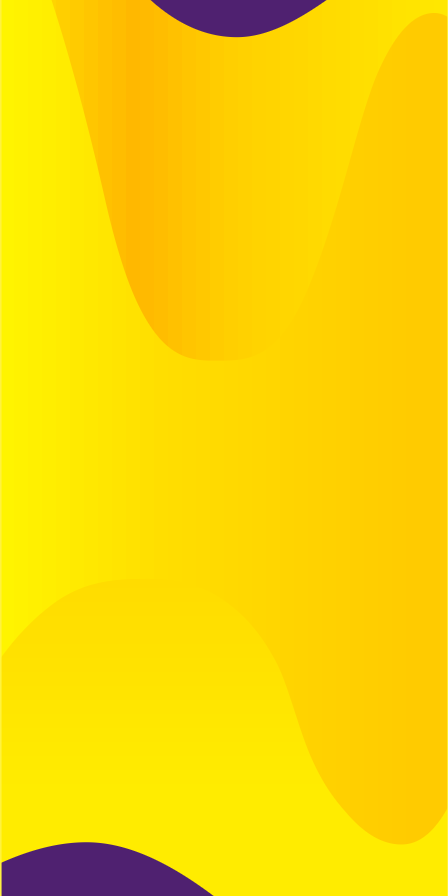
This background is drawn by a Shadertoy shader. Its source:

```glsl
// Warm yellow backdrop with two smooth waves and two purple caps.
// Each outline is a height curve built from cubic Hermite spans;
// the fills are gradients along one axis, laid down in narrow bands.

const vec3 PURPLE = vec3(0.31, 0.13, 0.44);
const vec3 PALE_EDGE = vec3(1.0, 0.95, 0.25);
const float BANDS = 32.0;
const float MARGIN = 0.0035;

// Knots hold x, depth below the top edge, and slope; the width is 1, the height 2.
const vec3 UPPER_WAVE[9] = vec3[9](
    vec3(0.115, 0.000, 3.1), vec3(0.234, 0.443, 4.4), vec3(0.307, 0.677, 2.1),
    vec3(0.477, 0.805, 0.0), vec3(0.651, 0.716, -1.6), vec3(0.768, 0.404, -3.5),
    vec3(0.846, 0.156, -2.2), vec3(0.969, 0.029, 0.0), vec3(1.000, 0.038, 0.6));

const vec3 LOWER_WAVE[9] = vec3[9](
    vec3(0.000, 1.471, -1.4), vec3(0.117, 1.349, -0.75), vec3(0.331, 1.292, 0.0),
    vec3(0.508, 1.346, 0.75), vec3(0.617, 1.479, 1.9), vec3(0.690, 1.680, 2.4),
    vec3(0.781, 1.823, 1.1), vec3(0.896, 1.885, 0.0), vec3(1.000, 1.802, -1.8));

// Cubic span between two knots, continued as straight lines outside
float hermite(vec3 a, vec3 b, float x) {
    float span = b.x - a.x;
    float t = clamp((x - a.x) / span, 0.0, 1.0);
    float s = 1.0 - t;
    float curve = s * s * ((1.0 + 2.0 * t) * a.y + t * span * a.z)
                + t * t * ((1.0 + 2.0 * s) * b.y - s * span * b.z);
    return curve + a.z * min(x - a.x, 0.0) + b.z * max(x - b.x, 0.0);
}

// Depth of a wave made of eight joined spans
float waveDepth(vec3 knots[9], float x) {
    float depth = hermite(knots[0], knots[1], x);
    for (int i = 1; i < 8; i++) {
        if (x >= knots[i].x) depth = hermite(knots[i], knots[i + 1], x);
    }
    return depth;
}

// Depth of a single bump with its extreme at the middle knot
float capDepth(vec3 left, vec3 middle, vec3 right, float x) {
    return x < middle.x ? hermite(left, middle, x) : hermite(middle, right, x);
}

// Smooth coverage of the positive side of an edge
float coverage(float d) {
    float pixel = max(length(vec2(dFdx(d), dFdy(d))), 1e-5);
    return clamp(d / pixel + 0.5, 0.0, 1.0);
}

// Linear ramp between two values over a range
float ramp(float from, float to, float start, float end, float x) {
    return mix(from, to, clamp((x - start) / (end - start), 0.0, 1.0));
}

// Yellow to orange, set by its green part
vec3 amber(float green) {
    return vec3(1.0, green, 0.0);
}

void mainImage(out vec4 fragColor, in vec2 fragCoord) {
    vec2 uv = fragCoord / iResolution.xy;
    vec2 p = vec2(uv.x, 2.0 * (1.0 - uv.y));
    vec2 band = (floor(p * BANDS) + 0.5) / BANDS;

    // Backdrop: lemon on the left, deeper gold on the right
    float backdrop = band.x < 0.36 ? ramp(0.96, 0.872, 0.0, 0.36, band.x)
                                   : ramp(0.872, 0.797, 0.36, 0.9, band.x);
    vec3 color = amber(backdrop);

    // Upper wave: darkest in a vertical band near its left flank
    float upperTone = band.x < 0.305 ? ramp(0.83, 0.718, 0.11, 0.305, band.x)
                    : band.x < 0.52 ? ramp(0.718, 0.815, 0.305, 0.52, band.x)
                                    : ramp(0.815, 0.91, 0.52, 1.0, band.x);
    float upper = coverage(waveDepth(UPPER_WAVE, p.x) - p.y);
    color = mix(color, amber(upperTone), upper);

    // Lower wave: brightens towards the bottom
    float lowerTone = ramp(0.86, 0.926, 1.29, 1.76, band.y);
    float lower = coverage(p.y - waveDepth(LOWER_WAVE, p.x));
    color = mix(color, amber(lowerTone), lower);

    // Purple caps at the top and bottom edges
    float topCap = capDepth(vec3(0.336, 0.0, 0.9), vec3(0.529, 0.083, 0.0),
                            vec3(0.729, 0.0, -0.7), p.x);
    float bottomCap = capDepth(vec3(0.0, 1.927, -0.45), vec3(0.193, 1.88, 0.0),
                               vec3(0.477, 2.0, 0.75), p.x);
    float caps = max(coverage(topCap - p.y), coverage(p.y - bottomCap));
    color = mix(color, PURPLE, caps);

    // Thin pale margin along both sides
    float inside = coverage(p.x - MARGIN) * coverage(1.0 - MARGIN * 0.5 - p.x);
    color = mix(PALE_EDGE, color, inside);

    fragColor = vec4(color, 1.0);
}
```
